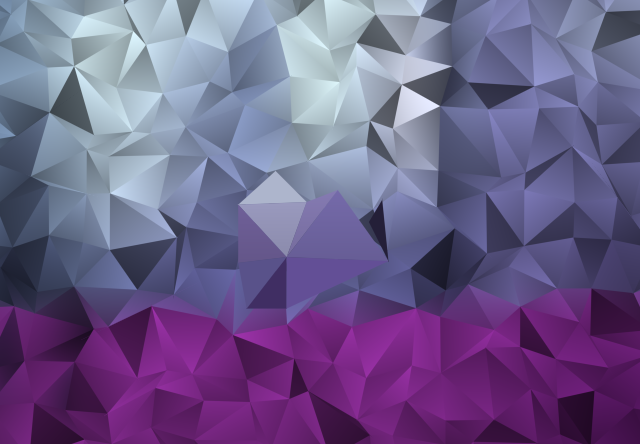
Reproduce this background procedurally as a Shadertoy shader.

```glsl
// Low-poly mosaic: pale steel blue facets above, deep magenta facets below.
// A jittered grid is cut into triangles; each one samples a soft colour field
// and gets its own tone and slope of light. A central fan of facets lies on top.

const vec2 SPAN = vec2(1.44, 1.0);   // canvas extent in scene units
const float ROWS = 11.0;             // grid cells per unit

float hash(vec2 p) {
    return fract(sin(dot(p, vec2(12.99, 78.23))) * 43758.5);
}

float cross2(vec2 a, vec2 b) { return a.x * b.y - a.y * b.x; }

float glow(vec2 p, vec2 centre, vec2 radius) {
    vec2 q = (p - centre) / radius;
    return exp(-dot(q, q));
}

// Signed distance to the nearest side, positive inside
float triangleDepth(vec2 p, vec2 a, vec2 b, vec2 c) {
    float winding = sign(cross2(b - a, c - a));
    float ab = cross2(b - a, p - a) / length(b - a);
    float bc = cross2(c - b, p - b) / length(c - b);
    float ca = cross2(a - c, p - c) / length(a - c);
    return min(min(ab * winding, bc * winding), ca * winding);
}

float coverage(vec2 p, vec2 a, vec2 b, vec2 c) {
    float blur = 0.7 / iResolution.y;
    return smoothstep(-blur, blur, triangleDepth(p, a, b, c));
}

vec3 colourField(vec2 p) {
    vec3 pale = vec3(0.73, 0.81, 0.82);
    vec3 lilac = vec3(0.80, 0.81, 0.87);
    vec3 dark = vec3(0.08, 0.08, 0.15);

    // Blue base, steel on the left, violet on the right
    vec3 col = mix(vec3(0.32, 0.32, 0.52), vec3(0.47, 0.53, 0.68), smoothstep(0.35, 0.85, p.y));
    col = mix(col, vec3(0.36, 0.46, 0.55), 0.7 * (1.0 - smoothstep(0.05, 0.4, p.x)));
    col = mix(col, vec3(0.40, 0.38, 0.58), 0.7 * smoothstep(0.98, 1.12, p.x));

    // Pale columns of light
    col = mix(col, pale, 0.9 * glow(p, vec2(0.25, 0.88), vec2(0.18, 0.24)));
    col = mix(col, pale, 0.55 * glow(p, vec2(0.28, 0.60), vec2(0.15, 0.15)));
    col = mix(col, pale, 0.7 * glow(p, vec2(0.46, 1.00), vec2(0.13, 0.12)));
    col = mix(col, pale, 0.97 * glow(p, vec2(0.72, 0.83), vec2(0.14, 0.27)));
    col = mix(col, pale, 0.8 * glow(p, vec2(0.80, 1.02), vec2(0.18, 0.15)));
    col = mix(col, lilac, 0.95 * glow(p, vec2(0.92, 0.80), vec2(0.08, 0.21)));
    col = mix(col, vec3(0.62, 0.68, 0.77), 0.7 * glow(p, vec2(1.38, 0.95), vec2(0.16, 0.12)));
    col = mix(col, vec3(0.42, 0.48, 0.64), 0.7 * glow(p, vec2(0.57, 0.80), vec2(0.05, 0.18)));

    // Shadows between the columns
    col = mix(col, dark, 0.55 * glow(p, vec2(0.05, 0.62), vec2(0.06, 0.16)));
    col = mix(col, dark, 0.75 * glow(p, vec2(0.03, 0.37), vec2(0.15, 0.12)));
    col = mix(col, dark, 0.75 * glow(p, vec2(1.01, 0.82), vec2(0.04, 0.28)));
    col = mix(col, dark, 0.55 * glow(p, vec2(1.02, 0.35), vec2(0.08, 0.12)));
    col = mix(col, dark, 0.55 * glow(p, vec2(1.38, 0.43), vec2(0.10, 0.11)));

    // Magenta floor
    float floorLine = p.y - 0.03 * smoothstep(1.0, 1.3, p.x);
    vec3 magenta = vec3(0.47, 0.15, 0.51) * mix(0.84, 1.0, smoothstep(0.0, 0.2, p.y));
    col = mix(col, magenta, 1.0 - smoothstep(0.25, 0.35, floorLine));
    col = mix(col, vec3(0.22, 0.04, 0.26), 0.6 * glow(p, vec2(1.44, 0.05), vec2(0.32, 0.26)));
    col = mix(col, dark * 0.4, 0.9 * glow(p, vec2(0.16, 0.25), vec2(0.05, 0.07)));
    col = mix(col, dark * 0.6, 0.75 * glow(p, vec2(0.15, 0.11), vec2(0.03, 0.05)));
    return mix(col, dark, 0.7 * glow(p, vec2(0.01, 0.20), vec2(0.03, 0.12)));
}

vec3 facetColour(vec2 p, vec2 centre, vec2 id) {
    float turn = 6.283 * hash(id + 3.1);
    float slope = dot(p - centre, vec2(cos(turn), sin(turn)));
    float tone = 0.82 + 0.34 * hash(id + 7.7) + 2.6 * slope;
    tone *= 1.0 - 0.45 * step(0.88, hash(id + 5.3));   // a few deep shadows
    return colourField(mix(centre, p, 0.3)) * tone;
}

vec2 gridPoint(vec2 cell) {
    vec2 jitter = vec2(hash(cell), hash(cell + 41.7)) - 0.5;
    return (cell + 0.84 * jitter) / ROWS;
}

vec3 mosaic(vec2 p) {
    vec4 sum = vec4(0.0);
    for (int y = -1; y <= 1; y++)
    for (int x = -1; x <= 1; x++) {
        vec2 cell = floor(p * ROWS) + vec2(x, y);
        vec2 a = gridPoint(cell), b = gridPoint(cell + vec2(1, 0));
        vec2 c = gridPoint(cell + 1.0), d = gridPoint(cell + vec2(0, 1));
        // Split along a diagonal that stays inside the quad
        bool acInside = cross2(c - a, b - a) * cross2(c - a, d - a) < 0.0;
        bool bdInside = cross2(d - b, a - b) * cross2(d - b, c - b) < 0.0;
        bool useAC = acInside && (!bdInside || hash(cell + 9.2) > 0.5);
        for (int half_ = 0; half_ < 2; half_++) {
            vec2 u = useAC ? a : b, v = useAC ? c : d;
            vec2 w = half_ == 0 ? (useAC ? b : a) : (useAC ? d : c);
            float cover = coverage(p, u, v, w);
            if (cover > 0.0)
                sum += cover * vec4(facetColour(p, (u + v + w) / 3.0, cell + 0.37 * float(half_)), 1.0);
        }
    }
    return sum.rgb / max(sum.a, 0.001);
}

void mainImage(out vec4 fragColor, in vec2 fragCoord) {
    vec2 p = fragCoord / iResolution.xy * SPAN;
    vec3 col = mosaic(p);

    // Central fan around one hub
    vec2 hub = vec2(0.645, 0.421), west = vec2(0.536, 0.539), peak = vec2(0.69, 0.545);
    vec2 crest = vec2(0.76, 0.572), east = vec2(0.874, 0.412), low = vec2(0.536, 0.408);
    vec2 foot = vec2(0.555, 0.305), base = vec2(0.645, 0.305);
    float light = 0.92 + 0.8 * (p.y - 0.42);
    col = mix(col, vec3(0.68, 0.71, 0.80), coverage(p, west, vec2(0.62, 0.615), peak));
    col = mix(col, vec3(0.59, 0.59, 0.73) * light, coverage(p, west, peak, hub));
    col = mix(col, vec3(0.50, 0.46, 0.67) * light, coverage(p, peak, crest, hub));
    col = mix(col, vec3(0.44, 0.40, 0.64) * light, coverage(p, crest, east, hub));
    col = mix(col, vec3(0.43, 0.37, 0.59) * light, coverage(p, west, hub, low));
    col = mix(col, vec3(0.35, 0.32, 0.54), coverage(p, low, hub, foot));
    col = mix(col, vec3(0.25, 0.18, 0.39), coverage(p, foot, hub, base));
    col = mix(col, vec3(0.39, 0.31, 0.59), coverage(p, hub, east, base));
    col = mix(col, vec3(0.14, 0.12, 0.22), coverage(p, vec2(0.83, 0.50), vec2(0.86, 0.55), east));
    fragColor = vec4(clamp(col, 0.0, 1.0), 1.0);
}
```
